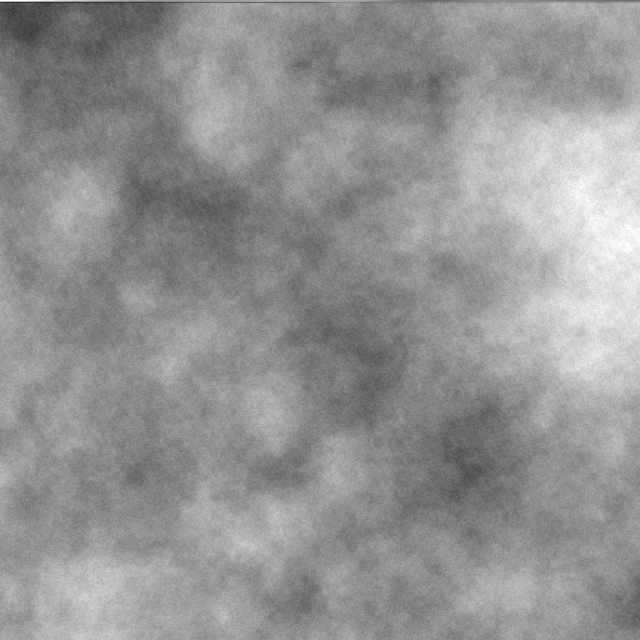
A Shadertoy shader for this texture:

```glsl
// Grey plasma clouds: octaves of smooth value noise over a few broad light
// and dark patches, finished with fine grain and a thin seam along the top.

#define MEAN_GREY 0.635
#define CLOUD_CELLS 5.0
#define CLOUD_AMOUNT 0.25
#define CLOUD_GAIN 0.69
#define OCTAVES 7
#define GRAIN_CELLS 512.0
#define GRAIN_AMOUNT 0.085
#define SEAM_HEIGHT 0.0035

float hash(vec2 cell) {
    return fract(sin(dot(cell, vec2(12.9898, 78.233))) * 43758.5453);
}

// Value noise centred on zero
float noise(vec2 p) {
    vec2 cell = floor(p);
    vec2 f = fract(p);
    vec2 blend = f * f * (3.0 - 2.0 * f);
    float low = mix(hash(cell), hash(cell + vec2(1.0, 0.0)), blend.x);
    float high = mix(hash(cell + vec2(0.0, 1.0)), hash(cell + vec2(1.0)), blend.x);
    return mix(low, high, blend.y) - 0.5;
}

// Each octave is shifted so that the lattices do not line up
float clouds(vec2 uv) {
    float sum = 0.0;
    float amplitude = CLOUD_AMOUNT;
    float cells = CLOUD_CELLS;
    for (int i = 0; i < OCTAVES; i++) {
        vec2 shift = vec2(13.37, 27.71) * float(i + 1);
        sum += amplitude * noise(uv * cells + shift);
        amplitude *= CLOUD_GAIN;
        cells *= 1.93;
    }
    return sum;
}

// Soft round patch, one at its centre
float patchAt(vec2 uv, vec2 centre, float radius) {
    vec2 d = (uv - centre) / radius;
    return exp(-dot(d, d));
}

float broadShade(vec2 uv) {
    float shade = -0.32 * patchAt(uv, vec2(0.06, 1.0), 0.21);
    shade -= 0.16 * patchAt(uv, vec2(0.19, 0.71), 0.16);
    shade -= 0.09 * patchAt(uv, vec2(0.44, 0.93), 0.14);
    shade -= 0.09 * patchAt(uv, vec2(0.63, 0.40), 0.16);
    shade -= 0.05 * patchAt(uv, vec2(0.27, 0.28), 0.13);
    shade -= 0.24 * patchAt(uv, vec2(1.0, 0.05), 0.10);
    shade += 0.17 * patchAt(uv, vec2(0.95, 0.70), 0.23);
    shade += 0.07 * patchAt(uv, vec2(0.28, 0.10), 0.14);
    return shade;
}

// Light strip at the top edge, with a dark underline that fades to the right
float addSeam(float grey, vec2 uv, float pixel) {
    float depth = 1.0 - uv.y;
    float strip = 0.68 - 0.25 * uv.x + 0.3 * patchAt(uv, vec2(0.0, 1.0), 0.15);
    strip += 0.4 * noise(vec2(uv.x * 9.0, 2.5));
    float strength = mix(0.5, 0.15, smoothstep(0.45, 0.55, uv.x));
    float underline = strength * (1.0 - smoothstep(0.0, pixel, abs(depth - SEAM_HEIGHT)));
    grey *= 1.0 - underline;
    return mix(strip, grey, smoothstep(-0.5, 0.5, (depth - 0.7 * SEAM_HEIGHT) / pixel));
}

void mainImage(out vec4 fragColor, in vec2 fragCoord) {
    vec2 uv = fragCoord / iResolution.xy;
    float pixel = max(1.0 / iResolution.y, 0.0015);

    float grey = MEAN_GREY + broadShade(uv) + clouds(uv);
    grey += GRAIN_AMOUNT * noise(uv * GRAIN_CELLS + 0.5);
    grey = addSeam(grey, uv, pixel);

    fragColor = vec4(vec3(clamp(grey, 0.0, 1.0)), 1.0);
}
```
